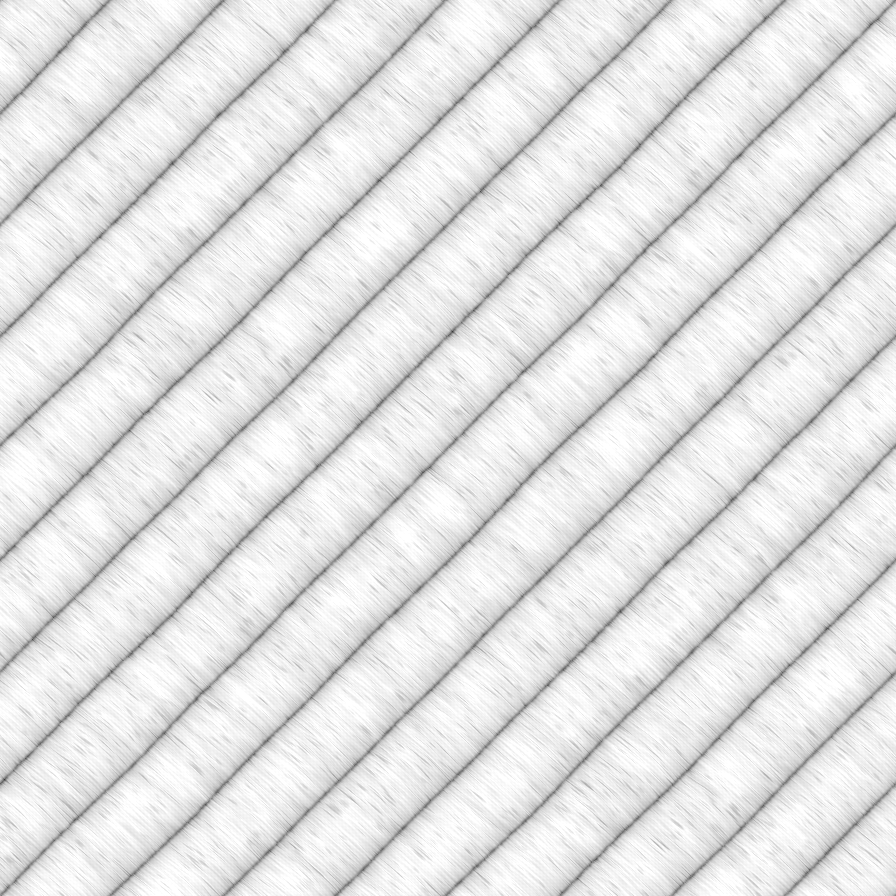
Write a Shadertoy shader that draws this pattern.

```glsl
// Diagonal rows of pale wound yarn: rounded tubes with dark creases between them.
// Works in diagonal axes (across, along) that both wrap at 1, so the canvas tiles;
// wrapped gradient noise, stretched across each tube, draws the fibres.

#define TUBES 8.0            // repeats across and down
#define WOBBLE 0.045         // crease waviness, in tube widths
#define LEAN 0.007           // slant of the fibres along the tube
#define BOW 0.008            // curve of the fibres around the tube
#define FIBRES 290.0         // fine fibre cells along the diagonal
#define THREADS 136.0        // weave threads along the diagonal
#define LIGHT 0.990          // tone of the tube crest
#define SHADE 0.25           // soft shadow beside a crease
#define CREASE 0.20          // extra depth of the crease line
#define CREASE_WIDTH 0.024   // crease half width, in tube widths
#define STREAK 0.22          // strength of dark fibres

const float TAU = 6.2831853;

float hash(vec2 cell) {
    uvec2 q = uvec2(ivec2(cell)) * uvec2(1597334673u, 3812015801u);
    uint h = (q.x ^ q.y) * 1597334673u;
    h ^= h >> 15;
    h *= 2246822519u;
    h ^= h >> 13;
    return float(h >> 8) / 16777216.0;
}

float cornerSlope(vec2 cell, vec2 offset, vec2 period) {
    float angle = TAU * hash(mod(cell, period));
    return dot(vec2(cos(angle), sin(angle)), offset);
}

// Gradient noise that wraps after a whole number of cells
float wrapNoise(vec2 p, vec2 period) {
    vec2 i = floor(p), f = p - i;
    vec2 w = f * f * f * (f * (f * 6.0 - 15.0) + 10.0);
    vec2 e = vec2(1.0, 0.0);
    float low = mix(cornerSlope(i, f, period),
                    cornerSlope(i + e.xy, f - e.xy, period), w.x);
    float high = mix(cornerSlope(i + e.yx, f - e.yx, period),
                     cornerSlope(i + e.xx, f - e.xx, period), w.x);
    return mix(low, high, w.y);
}

// Noise in fibre space: rows per tube, and cells along the diagonal
float fibreNoise(float tube, float along, float rows, float cells) {
    return wrapNoise(vec2(tube * rows, along * cells), vec2(TUBES * rows, cells));
}

void mainImage(out vec4 fragColor, in vec2 fragCoord) {
    vec2 p = fragCoord / iResolution.xy;
    float across = (p.x - p.y) * TUBES;
    float along = p.x + p.y;

    // Tube index and position inside it, with nearly straight creases
    across += WOBBLE * wrapNoise(vec2(across, along * 5.0), vec2(TUBES, 5.0));
    float id = mod(floor(across), TUBES);
    float t = fract(across);
    float tube = id + t;

    // Fibres lean and bow around the tube; each tube is shifted on its own
    float bend = t - 0.5;
    float wound = along + hash(vec2(id, 91.0)) - LEAN * bend + BOW * bend * bend;
    wound += 0.003 * fibreNoise(tube, wound, 1.0, 14.0);

    // Rounded shading: tight below a crease, wider above it
    float edge = min(t, 1.0 - t);
    float shadow = SHADE * (exp(-t / 0.10) + exp(-(1.0 - t) / 0.16));
    float ragged = 1.0 + 0.4 * fibreNoise(tube, wound, 1.0, 60.0);
    float knots = 1.0 + 0.9 * wrapNoise(vec2(across, along * 56.0), vec2(TUBES, 56.0));
    float line = edge / CREASE_WIDTH;
    float tone = LIGHT - shadow * ragged - CREASE * knots * exp(-line * line);

    // Broad tonal bands and long thin fibres
    float band = fibreNoise(tube, wound, 1.0, 30.0);
    float strand = fibreNoise(tube, wound, 1.5, 100.0);
    float fine = fibreNoise(tube, wound, 2.5, FIBRES);
    float hair = fibreNoise(tube + 0.37, wound + 0.41, 4.0, FIBRES - 50.0);
    tone += 0.05 * band + 0.05 * strand + 0.09 * fine + 0.06 * hair;
    tone -= STREAK * smoothstep(0.15, 0.65, fine - 0.15 * band);
    tone -= 0.6 * STREAK * smoothstep(0.15, 0.60, hair - 0.15 * band);

    // Woven threads, faded where they would be finer than the pixels
    float visible = 1.0 - smoothstep(0.30, 0.50, THREADS / iResolution.y);
    float weave = sin(TAU * THREADS * wound) * (0.6 + 0.4 * sin(TAU * t * THREADS / TUBES));
    tone += 0.030 * visible * weave;

    fragColor = vec4(vec3(clamp(tone, 0.0, 1.0)), 1.0);
}
```
